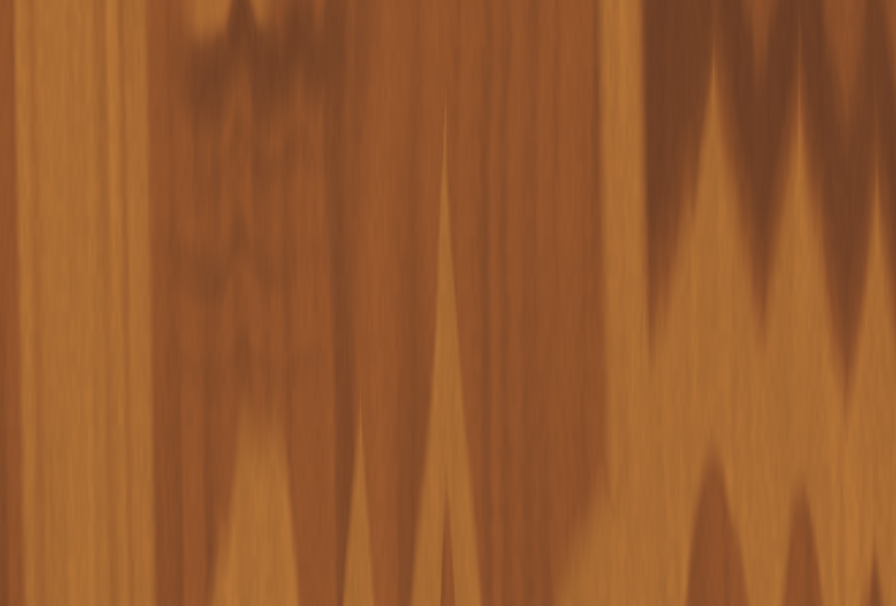
This texture is drawn by a Shadertoy shader. Its source:

```glsl
#define LIGHT_WOOD vec3(0.675, 0.430, 0.203)
#define MID_WOOD   vec3(0.575, 0.329, 0.170)
#define DARK_WOOD  vec3(0.430, 0.248, 0.147)
#define RING_DEPTH 0.61   // height of one light growth ring
#define EDGE_BLUR  0.085  // softness of the ring edges
#define FEATHER    0.20   // raggedness of the ring edges
#define STREAKS    0.075  // contrast of the long streaks
#define FIBRES     0.050  // contrast of the short fibres
#define LEAN       0.012  // tilt of the straight strips

const int CRESTS = 6;

// Ring crests: centre, height, spread
const vec3 crest[CRESTS] = vec3[CRESTS](
    vec3(0.400, 0.31, 0.100), vec3(0.498, 0.79, 0.056),
    vec3(0.720, 0.56, 0.090), vec3(0.797, 0.87, 0.200),
    vec3(0.894, 0.80, 0.160), vec3(0.975, 0.69, 0.150));

float hash(vec2 p) {
    return fract(sin(dot(p, vec2(127.1, 311.7))) * 43758.5453);
}

float noise(vec2 p) {
    vec2 i = floor(p), f = fract(p);
    f = f * f * (3.0 - 2.0 * f);
    return mix(mix(hash(i), hash(i + vec2(1, 0)), f.x),
               mix(hash(i + vec2(0, 1)), hash(i + vec2(1, 1)), f.x), f.y);
}

// Soft-edged interval from a to b
float band(float a, float b, float blur, float x) {
    return smoothstep(a - blur, a + blur, x) * (1.0 - smoothstep(b - blur, b + blur, x));
}

// Height of a ring edge: low powers give needles, high powers give domes
float ringEdge(float x, float power, float narrow) {
    float top = -0.3;
    for (int i = 0; i < CRESTS; i++) {
        float drop = pow(abs(x - crest[i].x) * narrow / crest[i].z, power);
        top = max(top, crest[i].y - drop);
    }
    return top;
}

void mainImage(out vec4 fragColor, in vec2 fragCoord) {
    vec2 uv = fragCoord / iResolution.xy;

    // Grain bends slightly along its length
    float x = uv.x + 0.010 * (noise(vec2(uv.x * 7.0, uv.y * 3.0)) - 0.5);
    float coarse = noise(vec2(x * 48.0, uv.y * 0.9));
    float fine = noise(vec2(x * 130.0, uv.y * 1.5 + 9.0));
    float ragged = FEATHER * (0.6 * coarse + 0.4 * fine - 0.5);

    // Signed heights above the outer needles and the inner domes
    float hill = 0.58 * smoothstep(0.19, 0.28, x) * (1.0 - smoothstep(0.315, 0.352, x)) - 0.3;
    float ring = uv.y - max(ringEdge(x, 0.7, 1.0), hill) + ragged;
    float core = uv.y - ringEdge(x, 1.6, 2.4) + RING_DEPTH + 0.4 * ragged;
    float light = 1.0 - smoothstep(-EDGE_BLUR, EDGE_BLUR, ring);
    light *= smoothstep(-0.06, 0.06, core);

    // Straight light strips with brown lines
    float sx = uv.x + LEAN * (uv.y - 0.5);
    float lines = smoothstep(0.45, 0.9, noise(vec2(sx * 75.0 + 3.0, uv.y * 0.5)));
    lines = max(lines, 0.8 * band(0.036, 0.047, 0.005, sx));
    lines = max(lines, 0.8 * band(0.137, 0.145, 0.004, sx));
    float leftStrip = band(0.022, 0.168, 0.005, sx);
    light = max(light, leftStrip * (1.0 - 0.6 * lines));
    light = max(light, band(0.676, 0.719, 0.008, sx) * (1.0 - 0.25 * lines));

    // Dark late wood above the rings at the right
    float late = smoothstep(0.708, 0.732, sx) * smoothstep(-0.02, 0.24, ring);
    late *= 1.0 - 0.75 * smoothstep(0.34, 0.54, ring) * smoothstep(0.80, 0.84, x);
    late *= 0.75 + 0.4 * noise(vec2(x * 30.0, uv.y * 2.0));

    // Dark cloud and wavy figure at the upper left
    float wave = uv.y + 0.12 * (noise(vec2(x * 22.0, 4.0)) - 0.5)
               + 0.10 * (coarse - 0.5) - 0.4 * (x - 0.29);
    float figure = band(0.205, 0.375, 0.03, x);
    float cloud = figure * band(0.82, 0.965, 0.07, wave);
    float ripple = band(0.20, 0.36, 0.04, x) * band(0.40, 0.85, 0.1, uv.y)
                 * smoothstep(0.3, 0.9, noise(vec2(x * 6.0, wave * 11.0)));
    float cap = band(0.215, 0.30, 0.015, x) * smoothstep(0.94, 1.01, wave);
    light = max(light, 0.8 * cap);

    // Darker columns run through the brown wood
    float columns = 0.55 * noise(vec2(x * 34.0 + 7.0, uv.y * 0.8))
                  + 0.45 * noise(vec2(x * 90.0, uv.y + 5.0));
    columns = 0.55 * smoothstep(0.4, 0.85, columns);
    float dark = max(max(late, 0.8 * cloud), 0.4 * ripple);
    dark = clamp(dark + columns * (1.0 - dark), 0.0, 1.0);
    vec3 colour = mix(MID_WOOD, DARK_WOOD, dark * (1.0 - light));
    colour = mix(colour, LIGHT_WOOD, light * (0.85 + 0.15 * fine));

    // Long streaks and short fibres
    float fibre = noise(vec2(uv.x * 330.0, uv.y * 32.0)) - 0.5;
    float streak = 0.5 * coarse + 0.7 * fine - 0.6;
    colour *= 1.0 + STREAKS * streak + FIBRES * fibre;
    fragColor = vec4(colour, 1.0);
}
```
